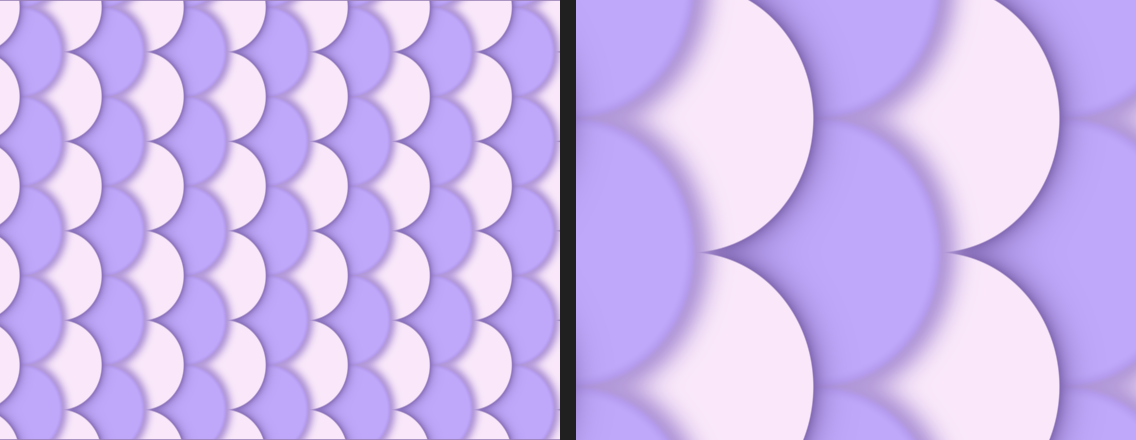
Left: the whole. Right: its middle third, enlarged.
Write a WebGL 2 fragment shader that draws this pattern.

```glsl
#version 300 es
precision highp float;
// Sideways fish scales in alternating columns of pale pink and lavender.
// Columns are painted from right to left, each a stack of ellipses that
// casts a soft shadow on the column behind it.
uniform vec2 u_resolution;
out vec4 fragColor;

// Distances to the nearest and second nearest scale of a column,
// in scale radii; everything left of the column centre counts as inside.
vec2 scaleDistances(vec2 p, float centre, float stagger) {
  float x = max(p.x - centre, 0.0);
  float y = 2.0 * abs(fract(p.y - 0.58 - stagger) - 0.5);
  return vec2(length(vec2(x, y)), length(vec2(x, 2.0 - y))) - 1.0;
}

void main() {
  vec2 uv = gl_FragCoord.xy / u_resolution;
  // One unit is a column across and a scale down, counted from the top left.
  vec2 p = vec2(uv.x * 13.653, (1.0 - uv.y) * 4.918);
  float pixel = 13.653 / u_resolution.x;

  vec3 pink = vec3(0.98, 0.91, 0.98);
  vec3 lavender = vec3(0.75, 0.66, 0.98);
  vec3 color = pink;
  float nearest = floor(p.x + 0.52);

  for (int i = 2; i >= -1; i--) {
    float column = nearest + float(i);
    float odd = mod(column, 2.0);
    vec2 d = scaleDistances(p, column - 0.52 + 0.03 * odd, 0.5 * odd);

    // Shadow: tight and dark below pink scales, wide and soft below lavender.
    vec2 away = max(d, 0.0);
    vec2 tight = exp(-away / 0.09);
    vec2 wide = exp(-away * away / 0.026);
    vec2 shade = mix(tight, wide, odd);
    float shadow = 1.0 - (1.0 - shade.x) * (1.0 - shade.y);
    vec3 shadowColor = mix(vec3(0.50, 0.40, 0.69), vec3(0.70, 0.60, 0.85), odd);
    color = mix(color, shadowColor, shadow);

    // Scale body, with a faint darker rim on the lavender ones.
    vec3 body = mix(pink, lavender, odd);
    body -= odd * vec3(0.04, 0.05, 0.04) * smoothstep(-0.09, 0.0, d.x);
    float soft = max(pixel, 0.03 * odd);
    color = mix(color, body, 1.0 - smoothstep(-soft, soft, d.x));
  }

  // Thin mauve line along the top and bottom edges.
  float edge = min(uv.y, 1.0 - uv.y);
  float line = 1.0 - smoothstep(0.001, 0.003, edge);
  color = mix(color, vec3(0.59, 0.49, 0.70), 0.8 * line);

  fragColor = vec4(color, 1.0);
}
```
